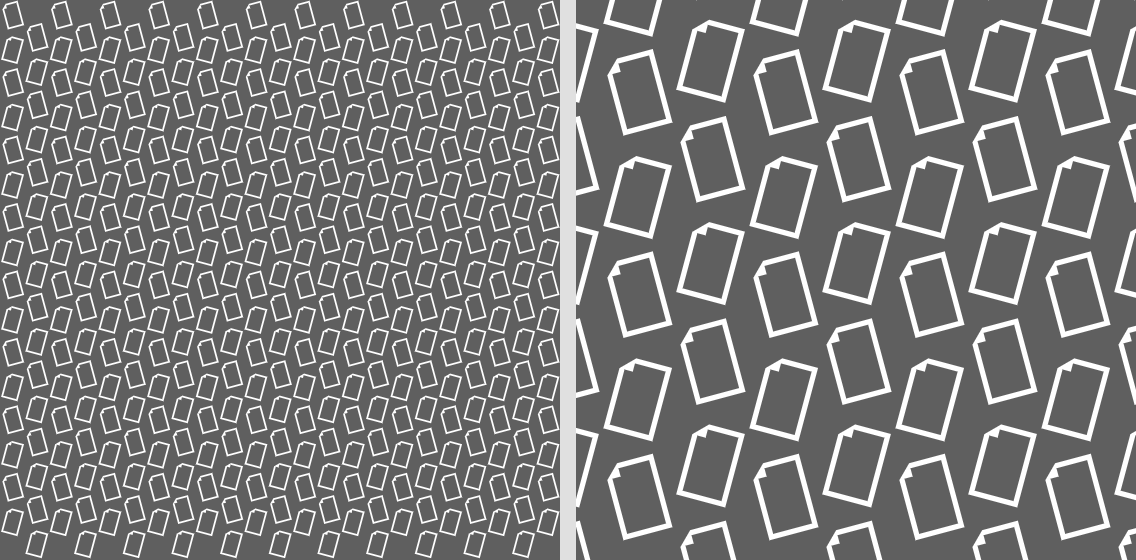
Left: the whole. Right: its middle third, enlarged.
A WebGL 1 fragment shader for this pattern:

```glsl
precision highp float;

// Outlined paper sheets with a folded top left corner, leaning left and right.
// Four staggered lattices of sheets share one period; each is a bounded
// repeat of a single distance-based sheet, drawn as page minus opening.

uniform vec2 u_resolution;

// Lengths are in design units, CANVAS of them to the canvas height.
const float CANVAS = 768.0;
const vec2 PERIOD = vec2(66.75, 92.5);
const float ROWS = 8.0;
const float WIDE_COLUMNS = 12.0;
const float NARROW_COLUMNS = 11.0;

const vec2 HALF_SHEET = vec2(11.6, 17.4);
const float STROKE = 2.4;
const float FOLD = 6.3;
const float LEAN = 0.2618; // 15 degrees

// Centre of the first sheet in each lattice, measured from the top left.
const vec2 OUTER_LEFT = vec2(17.4, 20.7);
const vec2 OUTER_RIGHT = vec2(17.2, 68.0);
const vec2 INNER_LEFT = vec2(50.8, 51.3);
const vec2 INNER_RIGHT = vec2(50.5, 98.2);

const vec3 GROUND = vec3(0.373);
const vec3 INK = vec3(1.0);

float coverage(float dist, float pixel) {
  return clamp(0.5 - dist / pixel, 0.0, 1.0);
}

// Upright sheet centred on the origin, y up.
float sheet(vec2 p, float pixel) {
  vec2 edge = abs(p) - HALF_SHEET;
  float box = max(edge.x, edge.y);

  // Distances in from the left and top sides define the folded corner.
  vec2 inset = vec2(p.x + HALF_SHEET.x, HALF_SHEET.y - p.y);
  float chamfer = (FOLD - inset.x - inset.y) * 0.7071;
  float flap = max(inset.x, inset.y) - FOLD;

  float page = max(box, chamfer);
  float opening = max(box + STROKE, -flap);
  return coverage(page, pixel) - coverage(opening, pixel);
}

// Finite lattice of sheets, p measured from the top left with y down.
float lattice(vec2 p, vec2 first, float columns, float lean, float pixel) {
  vec2 last = vec2(columns, ROWS) - 1.0;
  vec2 cell = clamp(floor((p - first) / PERIOD + 0.5), vec2(0.0), last);
  vec2 q = p - first - cell * PERIOD;
  q.y = -q.y;
  float c = cos(lean);
  float s = sin(lean);
  return sheet(vec2(c * q.x + s * q.y, c * q.y - s * q.x), pixel);
}

void main() {
  float pixel = CANVAS / u_resolution.y;
  vec2 p = gl_FragCoord.xy * pixel;
  p.y = CANVAS - p.y;

  float ink = lattice(p, OUTER_LEFT, WIDE_COLUMNS, LEAN, pixel);
  ink = max(ink, lattice(p, OUTER_RIGHT, WIDE_COLUMNS, -LEAN, pixel));
  ink = max(ink, lattice(p, INNER_LEFT, NARROW_COLUMNS, LEAN, pixel));
  ink = max(ink, lattice(p, INNER_RIGHT, NARROW_COLUMNS, -LEAN, pixel));

  gl_FragColor = vec4(mix(GROUND, INK, ink), 1.0);
}
```
